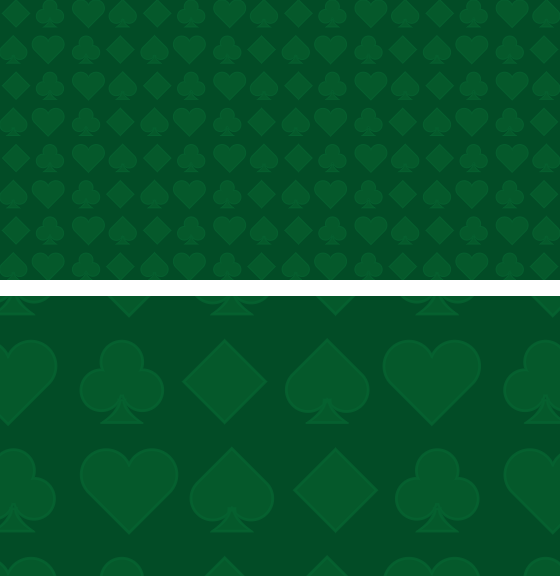
Top, the full canvas; bottom, a detail of the centre.
A Shadertoy shader for this pattern:

```glsl
// Green card-table cloth: staggered rows of diamonds, clubs, hearts and spades.
// Each suit is a distance function, repeated across by its own column offset;
// every second row reverses the order. Lengths are fractions of canvas height.

const float PERIOD = 0.5044;      // width of one run of four suits
const float ROW_PITCH = 0.1292;   // distance between rows
const float FIRST_ROW = 0.0477;   // centre of the first row below the top
const float SUIT_SIZE = 0.0487;   // half the height of a suit
const float LINE_HALF = 0.033;    // half the outline width, in suit sizes

// Column centres in the order diamond, club, heart, spade
const vec4 EVEN_CENTRES = vec4(0.0573, 0.1784, 0.3159, 0.4383);
const vec4 ODD_CENTRES = vec4(0.4297, 0.3073, 0.1719, 0.0474);

const vec3 CLOTH = vec3(0.008, 0.300, 0.150);
const vec3 FILL = vec3(0.018, 0.350, 0.170);
const vec3 OUTLINE = vec3(0.022, 0.388, 0.190);

float circle(vec2 p, vec2 centre, float radius) {
    return length(p - centre) - radius;
}

float diamond(vec2 p) {
    return (abs(p.x) + abs(p.y) - 1.0) * 0.7071;
}

// Two lobes joined to a right-angled point whose sides touch the lobes
float heart(vec2 p, vec2 lobe, float radius) {
    p.x = abs(p.x);
    float tip = lobe.y - lobe.x - radius * 1.4142;
    float notch = lobe.y + sqrt(radius * radius - lobe.x * lobe.x);
    vec2 tangent = lobe + radius * vec2(0.7071, -0.7071);
    float slope = (notch - tangent.y) / tangent.x;
    float side = (p.x - p.y + tip) * 0.7071;
    float lid = (p.y + slope * p.x - notch) / sqrt(1.0 + slope * slope);
    return min(circle(p, lobe, radius), max(side, lid));
}

float clubLeaves(vec2 p) {
    p.x = abs(p.x);
    float leaves = min(circle(p, vec2(0.0, 0.48), 0.51),
                       circle(p, vec2(0.50, -0.21), 0.50));
    return min(leaves, circle(p, vec2(0.0, -0.05), 0.30));
}

// Flared stem under the club and the spade
float foot(vec2 p) {
    float drop = clamp((-0.45 - p.y) / 0.55, 0.0, 1.0);
    float halfWidth = 0.06 + 0.42 * drop * drop;
    float side = (abs(p.x) - halfWidth) * 0.75;
    return max(side, max(-1.0 - p.y, p.y + 0.45));
}

// Returns the distance to the filled suit and to its drawn lines
vec2 suit(vec2 p, int kind) {
    float body;
    if (kind == 0) body = diamond(p);
    else if (kind == 1) body = clubLeaves(p);
    else if (kind == 2) body = heart(p, vec2(0.56, 0.38), 0.61);
    else body = heart(-p, vec2(0.47, 0.20), 0.53);

    bool hasFoot = kind == 1 || kind == 3;
    float stem = hasFoot ? foot(p) : 10.0;
    return vec2(min(body, stem), min(abs(body), abs(stem)));
}

// Nearest suit in the repeating rows, in suit sizes
vec2 suitPattern(vec2 p) {
    float row = round((p.y - FIRST_ROW) / ROW_PITCH);
    float y = FIRST_ROW + row * ROW_PITCH - p.y;
    vec4 centres = mod(row, 2.0) < 0.5 ? EVEN_CENTRES : ODD_CENTRES;
    vec2 nearest = vec2(10.0);
    for (int kind = 0; kind < 4; kind++) {
        float x = p.x - centres[kind];
        x -= PERIOD * round(x / PERIOD);
        nearest = min(nearest, suit(vec2(x, y) / SUIT_SIZE, kind));
    }
    return nearest;
}

float coverage(float dist, float pixel) {
    return clamp(0.5 - dist / pixel, 0.0, 1.0);
}

void mainImage(out vec4 fragColor, in vec2 fragCoord) {
    // Height runs from 0 at the top to 1 at the bottom
    vec2 p = vec2(fragCoord.x, iResolution.y - fragCoord.y) / iResolution.y;
    float pixel = 1.0 / (iResolution.y * SUIT_SIZE);

    vec2 dist = suitPattern(p);
    vec3 colour = mix(CLOTH, FILL, coverage(dist.x, pixel));
    colour = mix(colour, OUTLINE, 0.8 * coverage(dist.y - LINE_HALF, pixel));
    fragColor = vec4(colour, 1.0);
}
```
